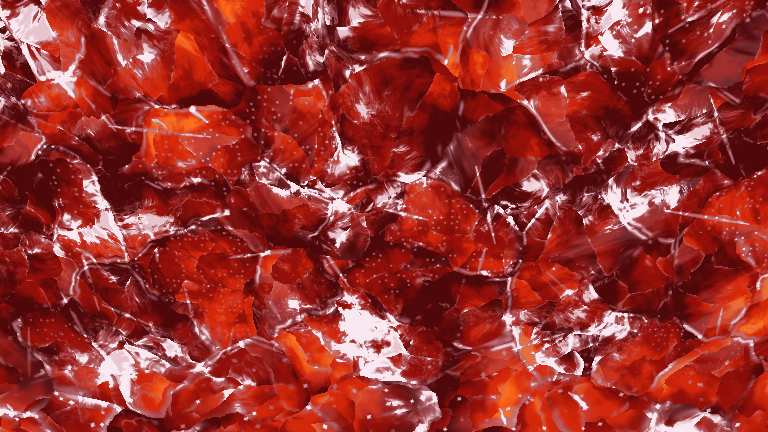
Give the GLSL for this texture, as a WebGL 2 fragment shader.

```glsl
#version 300 es
precision highp float;
// Wet red crystal grains: glowing facets, pale rims and sharp glints, softer toward the bottom.
uniform vec2 u_resolution;
out vec4 fragColor;

vec2 hash2(vec2 c) {
    vec3 h = fract(c.xyx * vec3(.1031, .1030, .0973));
    h += dot(h, h.yzx + 33.33);
    return fract((h.xx + h.yz) * h.zy);
}

vec2 heading(float turn) {
    return vec2(cos(turn * 6.2832), sin(turn * 6.2832));
}

// Layered, self-bending sines; rough sets how slowly the octaves fade.
float ripple(vec2 p, float rough) {
    float sum = 0., amp = .5;
    for (int i = 0; i < 6; i++) {
        p = mat2(.8, .6, -.6, .8) * p * 1.7 + .8 * sin(p.yx * 1.1 + float(i));
        sum += amp * sin(p.x) * cos(p.y);
        amp *= rough;
    }
    return sum;
}

// Cellular pattern: xy = offset to the centre, z = distance to the border, w = cell id.
vec4 cells(vec2 p) {
    vec2 base = floor(p), nearest = vec2(0), home = base;
    float best = 9.;
    for (int j = -1; j <= 1; j++)
    for (int i = -1; i <= 1; i++) {
        vec2 c = base + vec2(i, j);
        vec2 d = c + hash2(c) - p;
        if (dot(d, d) < best) { best = dot(d, d); nearest = d; home = c; }
    }
    float border = 1.;
    for (int j = -2; j <= 2; j++)
    for (int i = -2; i <= 2; i++) {
        vec2 c = home + vec2(i, j);
        vec2 d = c + hash2(c) - p, gap = d - nearest;
        if (dot(gap, gap) > 1e-4) border = min(border, dot(.5 * (d + nearest), normalize(gap)));
    }
    return vec4(nearest, border, hash2(home + 31.).x);
}

// Scattered tapered strokes, one at most per grid square.
float strokes(vec2 p, float reach, float width) {
    float light = 0.;
    for (int j = -1; j <= 1; j++)
    for (int i = -1; i <= 1; i++) {
        vec2 c = floor(p) + vec2(i, j);
        vec2 place = hash2(c + 5.), shape = hash2(c + 71.);
        vec2 d = p - c - place, dir = heading(shape.x);
        float halfLen = reach * (.25 + .75 * shape.y);
        float along = clamp(dot(d, dir), -halfLen, halfLen);
        float w = width * (1. - .6 * abs(along) / halfLen);
        float line = 1. - smoothstep(w * .2, w, length(d - dir * along));
        light = max(light, line * smoothstep(.35, .8, fract(place.x * 17.)));
    }
    return light;
}

void main() {
    vec2 p = gl_FragCoord.xy / u_resolution.y;
    float blur = 1. - smoothstep(.02, .34, p.y);
    float rough = mix(.76, .5, blur);

    // Grains shrink toward the bottom and have bent outlines
    vec2 q = vec2((p.x - .9) * (1.3 - .4 * p.y), p.y * (1.55 - .35 * p.y)) + 3.;
    vec2 bend = vec2(ripple(q * 4., .55), ripple(q * 4. + 7., .55));
    vec4 grain = cells(q * 4.2 + .3 * bend);
    vec4 facet = cells(q * 10. + .9 * bend + grain.w * 9.);
    float swirl = ripple(q * 7. + grain.w * 20., rough);
    float fine = ripple(q * 21. + facet.w * 6., rough);
    float wet = ripple(q * vec2(4., 5.5) + 11., .6);

    // Light inside the body: tilted facets, dark seams, orange pools
    float tone = .37 + .26 * (grain.w - .5) + .4 * dot(grain.xy, heading(grain.w * 7.))
        + .22 * (facet.w - .5) + .3 * dot(facet.xy, heading(facet.w * 5.))
        + .26 * swirl + .17 * fine + .09 * blur;
    tone -= .2 * (1. - smoothstep(.03, .16, grain.z));
    tone += .38 * smoothstep(.12, .6, ripple(q * 3. + 2., .55));
    vec3 color = mix(vec3(.31, .03, .04), vec3(.58, .06, .035), smoothstep(0., .42, tone));
    color = mix(color, vec3(.83, .15, .04), smoothstep(.42, .72, tone));
    color = mix(color, vec3(1., .43, .11), smoothstep(.76, 1.1, tone));

    // Pale reflections: haze on facets, broken rims, crinkles, wet patches
    float soft = .035 + .07 * blur;
    float rim = 1. - smoothstep(.0, soft, abs(grain.z - .03));
    float facetRim = 1. - smoothstep(.0, soft * 2., facet.z);
    float sheen = .34 * smoothstep(.58, .9, fract(facet.w * 13.)) * smoothstep(-.35, .4, swirl);
    sheen += .9 * rim * smoothstep(-.1, .4, swirl + .4 * wet);
    sheen += .6 * facetRim * smoothstep(.05, .5, fine + .4 * wet);
    sheen += .75 * pow(1. - min(abs(fine), 1.), 9.) * smoothstep(.0, .5, wet + .3 * swirl);
    sheen += 1.25 * smoothstep(.38, .78, wet + .55 * fine + .25 * swirl);

    // Straight scratches above, short glints in the middle, round soft spots below
    sheen += .9 * strokes(q * 5., .6, .045) * smoothstep(-.3, .3, fine + .3) * (1. - blur);
    sheen += 1.3 * strokes(q * 10. + .5 * bend, .28, .12) * smoothstep(-.15, .3, swirl);
    sheen += 1.2 * strokes(q * 17., .12, .24) * blur;

    // Dust of tiny bubbles on some grains
    vec2 dust = q * 65.;
    vec2 seed = hash2(floor(dust));
    float dot1 = 1. - smoothstep(.08, .32, length(fract(dust) - .3 - .4 * seed));
    sheen += .8 * dot1 * step(.72, fract(seed.x * 23.)) * smoothstep(.4, .7, grain.w) * (1. - blur);

    color = mix(color, vec3(.72, .43, .47), clamp(sheen, 0., 1.));
    color = mix(color, vec3(.98, .91, .94), smoothstep(.8, 1.5, sheen));
    fragColor = vec4(color, 1.);
}
```
